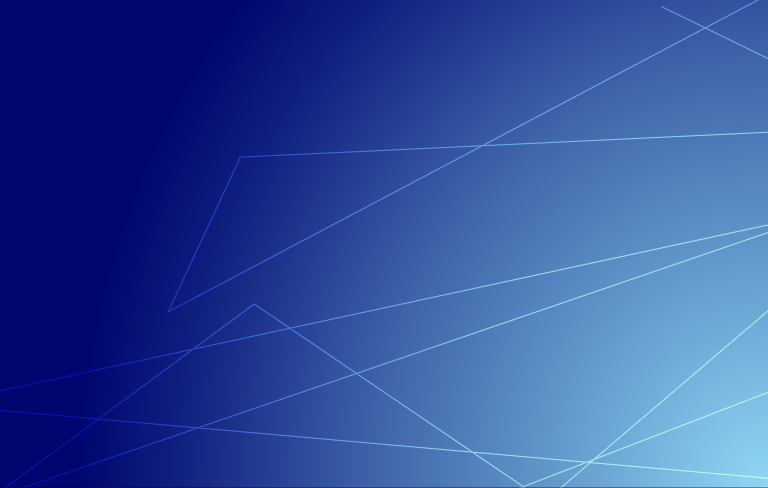
A WebGL 1 fragment shader for this background:

```glsl
precision highp float;
// Deep blue backdrop lit by an oval glow in the lower right corner,
// crossed by hairline strokes that brighten towards the glow.
// The glow is a radial colour ramp; strokes are segment distances.

uniform vec2 u_resolution;

#define GLOW_CENTER vec2(1.0, 0.0)
#define GLOW_RADII vec2(1.418, 1.551)
#define LINE_HALF_WIDTH 0.0011
#define LINE_OPACITY 0.95
#define RIM_HEIGHT 0.0015
#define RIM_OPACITY 0.5

// Four-stop ramp, with the inner stops at positions s1 and s2
vec3 ramp(float t, float s1, float s2, vec3 c0, vec3 c1, vec3 c2, vec3 c3) {
  vec3 c = mix(c0, c1, clamp(t / s1, 0.0, 1.0));
  c = mix(c, c2, clamp((t - s1) / (s2 - s1), 0.0, 1.0));
  return mix(c, c3, clamp((t - s2) / (1.0 - s2), 0.0, 1.0));
}

vec3 backdropColor(float t) {
  return ramp(t, 0.57, 0.84,
              vec3(0.56, 0.845, 0.955), vec3(0.245, 0.39, 0.665),
              vec3(0.07, 0.135, 0.505), vec3(0.0, 0.02, 0.435));
}

vec3 strokeColor(float t) {
  return ramp(t, 0.45, 0.75,
              vec3(0.80, 1.0, 0.97), vec3(0.61, 0.87, 0.96),
              vec3(0.28, 0.46, 0.90), vec3(0.04, 0.07, 0.72));
}

// Canvas fractions to units of the canvas height
vec2 toHeights(vec2 v) {
  return v * vec2(u_resolution.x / u_resolution.y, 1.0);
}

// Antialiased coverage of the segment a-b, with ends in canvas fractions
float stroke(vec2 uv, vec2 a, vec2 b) {
  vec2 pa = toHeights(uv - a);
  vec2 ba = toHeights(b - a);
  float along = clamp(dot(pa, ba) / dot(ba, ba), 0.0, 1.0);
  float d = length(pa - ba * along);
  return clamp((LINE_HALF_WIDTH - d) * u_resolution.y + 0.5, 0.0, 1.0);
}

float strokes(vec2 uv) {
  vec2 leftTip = vec2(0.219, 0.361);
  vec2 upperBend = vec2(0.313, 0.678);
  vec2 lowerPeak = vec2(0.331, 0.377);

  // Open wedge in the upper half
  float m = stroke(uv, leftTip, vec2(0.987, 1.0));
  m = max(m, stroke(uv, leftTip, upperBend));
  m = max(m, stroke(uv, upperBend, vec2(1.0, 0.729)));
  m = max(m, stroke(uv, vec2(0.862, 0.986), vec2(1.0, 0.880)));

  // Long strokes from the left side to the right
  m = max(m, stroke(uv, vec2(0.0, 0.199), vec2(1.0, 0.539)));
  m = max(m, stroke(uv, vec2(0.029, 0.0), vec2(1.0, 0.5235)));
  m = max(m, stroke(uv, vec2(0.0, 0.159), vec2(1.0, 0.020)));

  // Peak rising from the lower edge
  m = max(m, stroke(uv, vec2(0.0065, 0.0), lowerPeak));
  m = max(m, stroke(uv, lowerPeak, vec2(0.684, 0.0)));

  // Short strokes over the glow
  m = max(m, stroke(uv, vec2(0.677, 0.0), vec2(1.0, 0.196)));
  m = max(m, stroke(uv, vec2(0.730, 0.0), vec2(1.0, 0.363)));
  return m;
}

void main() {
  vec2 uv = gl_FragCoord.xy / u_resolution;
  float t = length(toHeights(uv - GLOW_CENTER) / GLOW_RADII);

  vec3 color = mix(backdropColor(t), strokeColor(t), LINE_OPACITY * strokes(uv));

  // Thin dark rim along the lower edge
  float rim = clamp((RIM_HEIGHT - uv.y) * u_resolution.y + 0.5, 0.0, 1.0);
  color = mix(color, vec3(0.0, 0.02, 0.2), RIM_OPACITY * rim);

  gl_FragColor = vec4(color, 1.0);
}
```
